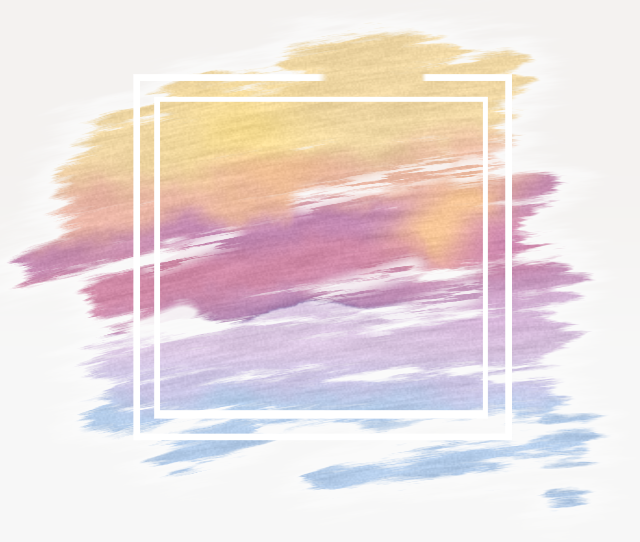
Reproduce this background procedurally as a Shadertoy shader.

```glsl
// Watercolour brush strokes from yellow through rose to blue, behind two thin white square frames.

float hash(vec2 p) {
    vec3 q = fract(vec3(p.xyx) * 0.1031);
    q += dot(q, q.yzx + 33.33);
    return fract((q.x + q.y) * q.z);
}

float noise(vec2 p) {
    vec2 i = floor(p), f = fract(p);
    f = f * f * (3.0 - 2.0 * f);
    return mix(mix(hash(i), hash(i + vec2(1, 0)), f.x),
               mix(hash(i + vec2(0, 1)), hash(i + vec2(1, 1)), f.x), f.y);
}

float fbm(vec2 p) {
    float sum = 0.0, amp = 0.52;
    for (int i = 0; i < 4; i++) {
        sum += amp * noise(p);
        p = p * 2.03 + 17.3;
        amp *= 0.5;
    }
    return sum;
}

// Distance to a brush stroke with long, tapered ends
float stroke(vec2 p, vec2 a, vec2 b, float r) {
    vec2 dir = normalize(b - a), pa = p - a;
    float along = dot(pa, dir);
    float beyond = along - clamp(along, 0.0, length(b - a));
    return length(vec2(beyond * 0.7, dot(pa, vec2(-dir.y, dir.x)))) - r;
}

// Soft elliptical bloom of pigment
float bloom(vec2 p, vec2 centre, vec2 size) {
    vec2 q = (p - centre) / size;
    return exp(-dot(q, q));
}

float boxDist(vec2 p, vec2 lo, vec2 hi) {
    vec2 q = abs(p - 0.5 * (lo + hi)) - 0.5 * (hi - lo);
    return max(q.x, q.y);
}

float paintDist(vec2 p) {
    float d = stroke(p, vec2(3.75, 5.68), vec2(5.25, 5.86), 0.26);
    d = min(d, stroke(p, vec2(2.4, 5.2), vec2(5.9, 5.52), 0.34));
    d = min(d, stroke(p, vec2(1.6, 4.75), vec2(5.6, 5.1), 0.40));
    d = min(d, stroke(p, vec2(1.3, 4.3), vec2(5.5, 4.6), 0.42));
    d = min(d, stroke(p, vec2(1.05, 3.85), vec2(6.2, 4.2), 0.29));
    d = min(d, stroke(p, vec2(0.45, 3.35), vec2(3.0, 3.95), 0.20));
    d = min(d, stroke(p, vec2(2.5, 3.6), vec2(5.9, 3.85), 0.42));
    d = min(d, stroke(p, vec2(1.4, 2.95), vec2(5.9, 3.55), 0.32));
    d = min(d, stroke(p, vec2(2.8, 2.85), vec2(6.6, 3.08), 0.25));
    d = min(d, stroke(p, vec2(1.5, 2.13), vec2(6.3, 2.5), 0.33));
    d = min(d, stroke(p, vec2(1.6, 1.78), vec2(6.45, 1.75), 0.27));
    d = min(d, stroke(p, vec2(1.3, 1.5), vec2(4.7, 1.6), 0.18));
    d = min(d, stroke(p, vec2(2.25, 1.12), vec2(2.8, 1.32), 0.27));
    d = min(d, stroke(p, vec2(4.0, 0.75), vec2(6.9, 1.22), 0.19));
    return min(d, stroke(p, vec2(6.7, 0.43), vec2(6.85, 0.46), 0.06));
}

// Places where the brush ran dry
float dryAreas(vec2 p) {
    float d = stroke(p, vec2(1.9, 3.35), vec2(2.7, 3.65), 0.07);
    d = min(d, stroke(p, vec2(3.7, 4.1), vec2(5.3, 4.5), 0.09));
    d = min(d, stroke(p, vec2(3.9, 2.98), vec2(4.9, 3.28), 0.07));
    d = min(d, stroke(p, vec2(4.6, 2.62), vec2(5.6, 2.98), 0.09));
    d = min(d, stroke(p, vec2(5.6, 4.45), vec2(6.3, 4.6), 0.12));
    d = min(d, stroke(p, vec2(3.2, 0.95), vec2(5.0, 1.3), 0.08));
    return smoothstep(0.16, -0.06, d);
}

// Pigment colour; edge is the height above the hard watercolour rim
vec3 pigment(vec2 p, float edge, float wash) {
    float h = p.y - 0.13 * (p.x - 3.8) + 0.5 * (wash - 0.5);
    vec3 low = mix(vec3(0.69, 0.79, 0.91), vec3(0.79, 0.76, 0.89), smoothstep(1.45, 2.0, p.y + 0.5 * (wash - 0.5)));
    low = mix(low, vec3(0.85, 0.77, 0.88), smoothstep(1.9, 2.35, p.y));
    low = mix(low, vec3(0.82, 0.66, 0.82), 0.75 * bloom(p, vec2(6.0, 2.8), vec2(1.0, 0.4)));
    vec3 high = mix(vec3(0.77, 0.56, 0.72), vec3(0.82, 0.53, 0.65), smoothstep(2.8, 3.3, h));
    high = mix(high, vec3(0.76, 0.52, 0.69), smoothstep(3.4, 3.85, h));
    high = mix(high, vec3(0.92, 0.71, 0.64), smoothstep(3.85, 4.25, h));
    high = mix(high, vec3(0.94, 0.84, 0.63), smoothstep(4.25, 4.85, h));
    vec2 q = p + 0.5 * (wash - 0.5);
    high = mix(high, vec3(0.97, 0.86, 0.52), 0.75 * bloom(q, vec2(2.9, 4.9), vec2(0.8, 0.5)));
    high = mix(high, vec3(0.95, 0.74, 0.56), 0.8 * bloom(q, vec2(3.2, 4.35), vec2(0.65, 0.25)));
    high = mix(high, vec3(0.91, 0.69, 0.63), 0.85 * bloom(q, vec2(1.15, 4.0), vec2(0.6, 0.45)));
    high = mix(high, vec3(0.97, 0.77, 0.58), min(1.0, bloom(q, vec2(5.2, 3.7), vec2(0.42, 0.4))
                                                   + bloom(q, vec2(5.7, 4.15), vec2(0.5, 0.3))));
    high = mix(high, vec3(0.78, 0.50, 0.67), 0.8 * bloom(q, vec2(6.2, 3.65), vec2(0.4, 0.3)));
    float soft = mix(0.025, 0.28, smoothstep(4.4, 5.5, p.x));
    vec3 col = mix(low, high, smoothstep(-soft, soft, edge));
    float rim = smoothstep(-0.03, 0.01, edge) * exp(-max(edge, 0.0) * 14.0);
    rim *= smoothstep(2.2, 2.35, p.x) * smoothstep(5.2, 4.2, p.x);
    return col - rim * vec3(0.20, 0.15, 0.10);
}

void mainImage(out vec4 fragColor, in vec2 fragCoord) {
    // The canvas is 6.5 units tall
    vec2 p = fragCoord / iResolution.y * 6.5;
    float px = 6.5 / iResolution.y;

    // Bristle streaks flow up to the right
    vec2 flow = vec2(p.x, p.y - 0.25 * p.x + 0.012 * p.x * p.x);
    float streak = fbm(flow * vec2(1.3, 9.0));
    float fine = fbm(flow * vec2(2.5, 30.0) + 40.0);
    float wash = fbm(p * 1.8 + 8.0);

    // Paper and paint coverage
    vec3 col = mix(vec3(0.969, 0.969, 0.968), vec3(0.957, 0.949, 0.943), smoothstep(2.0, 4.5, p.y));
    float d = paintDist(p) + 0.55 * (streak - 0.5) + 0.2 * (fine - 0.5);
    col = mix(col, vec3(0.985), 0.8 * smoothstep(0.35, 0.0, d));
    float cover = smoothstep(0.05, -0.06, d);
    cover *= mix(smoothstep(0.28, 0.55, fine), 1.0, smoothstep(0.0, -0.2, d));
    cover *= 1.0 - 0.85 * dryAreas(p) * smoothstep(0.36, 0.56, fine);
    float gap = stroke(p, vec2(1.75, 2.55), vec2(2.15, 2.72), 0.1) + 0.2 * (streak - 0.5);
    cover *= 1.0 - 0.9 * smoothstep(0.06, -0.04, gap);

    // Pigment with streaks and paper grain
    float edge = p.y - 2.7 - 0.1 * (p.x - 3.5) - 0.16 * exp(-pow((p.x - 3.65) / 0.5, 2.0));
    edge += 0.1 * (fbm(p * 6.0) - 0.5);
    vec3 paint = pigment(p, edge, wash);
    paint += 0.10 * (streak - 0.5) + 0.10 * (fine - 0.5) + 0.05 * (noise(p * 45.0) - 0.5);
    col = mix(col, paint, cover * 0.96);

    // White frames, the outer one open at the top
    float outer = max(boxDist(p, vec2(1.6, 1.22), vec2(6.14, 5.61)), -boxDist(p, vec2(1.68, 1.3), vec2(6.06, 5.53)));
    float inner = max(boxDist(p, vec2(1.85, 1.48), vec2(5.85, 5.34)), -boxDist(p, vec2(1.92, 1.58), vec2(5.79, 5.28)));
    float opening = smoothstep(3.8, 3.95, p.x) * smoothstep(5.12, 5.04, p.x) * step(5.4, p.y);
    float frame = max(smoothstep(px, -px, outer * 2.0) * (1.0 - opening), smoothstep(px, -px, inner * 2.0));
    col = mix(col, vec3(1.0), frame);

    fragColor = vec4(clamp(col, 0.0, 1.0), 1.0);
}
```
